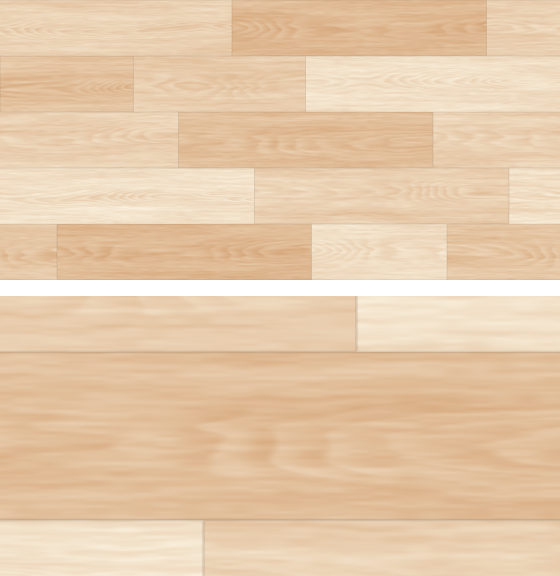
Top, the full canvas; bottom, a detail of the centre.
This texture is drawn by a Shadertoy shader. Its source:

```glsl
// Pale oak plank floor: five staggered rows of long boards in varied tones.
// Each board gets arched growth rings along a wandering heart line, plus
// stretched noise for straight grain, fine pores and soft colour bands.

#define ROWS 5.0
#define LIGHT_WOOD vec3(0.952, 0.888, 0.795)
#define DARK_WOOD vec3(0.862, 0.702, 0.545)
#define RING_DENSITY 17.0
#define RING_CONTRAST 0.34
#define BAND_CONTRAST 0.32
#define STREAK_CONTRAST 0.30
#define PORE_CONTRAST 0.22
#define SEAM_WIDTH 0.008
#define SEAM_DARKNESS 0.09

// Left ends of the boards in each row, bottom row first; 2.0 means unused
const vec3 JOINTS[5] = vec3[5](
    vec3(0.1016, 0.556, 0.798), vec3(0.4544, 0.9089, 2.0),
    vec3(0.319, 0.7734, 2.0), vec3(0.0, 0.238, 0.5456),
    vec3(0.414, 0.8685, 2.0));

// Darkness of the board that starts at each joint
const vec3 TONES[5] = vec3[5](
    vec3(0.80, 0.10, 0.60), vec3(0.43, 0.07, 0.0),
    vec3(0.76, 0.36, 0.0), vec3(0.66, 0.45, 0.10),
    vec3(0.83, 0.38, 0.0));

float hash(vec2 p) {
    vec3 q = fract(vec3(p.xyx) * 0.1031);
    q += dot(q, q.yzx + 33.33);
    return fract((q.x + q.y) * q.z);
}

float noise(vec2 p) {
    vec2 cell = floor(p), f = fract(p);
    f = f * f * (3.0 - 2.0 * f);
    float low = mix(hash(cell), hash(cell + vec2(1, 0)), f.x);
    float high = mix(hash(cell + vec2(0, 1)), hash(cell + vec2(1, 1)), f.x);
    return mix(low, high, f.y);
}

// Signed grain darkness; p is measured in board heights, p.y from -0.5 to 0.5
float woodGrain(vec2 p, float seed) {
    vec2 offset = vec2(seed * 37.0, seed * 71.0) + 20.0;

    // Distance from the heart line, with gentle waviness
    float heart = 0.14 * (hash(vec2(seed, 5.3)) - 0.5);
    float wave = 0.16 * (noise(p * vec2(0.6, 1.5) + offset) - 0.5)
               + 0.035 * (noise(p * vec2(3.0, 7.0) + offset) - 0.5);
    float q = p.y - heart + wave;

    // Arches along the heart flatten into straight lines towards the edges
    float direction = hash(vec2(seed, 9.1)) < 0.5 ? -1.0 : 1.0;
    float travel = direction * 2.2 * p.x
                 + 5.0 * noise(vec2(p.x * 0.8, 3.0) + offset);
    float rings = RING_DENSITY * sqrt(q * q + 0.002)
                + travel * exp(-14.0 * q * q)
                + 0.5 * noise(p * vec2(2.0, 18.0) + offset);
    float phase = fract(rings);
    float ringLine = smoothstep(0.0, 0.75, phase)
                   * (1.0 - smoothstep(0.78, 1.0, phase)) - 0.42;
    float ringFade = mix(0.22, 1.0, exp(-38.0 * q * q))
                   * (0.4 + 0.8 * noise(p * vec2(1.2, 5.0) + offset));

    // Noise stretched along the board
    float bands = noise(vec2(p.x * 0.35, p.y * 5.0 + wave * 8.0) + offset) - 0.5;
    float streaks = noise(vec2(p.x * 1.2, (p.y + wave * 0.6) * 30.0) + offset) - 0.5;
    float pores = noise(vec2(p.x * 7.0, p.y * 55.0) + offset) - 0.5;

    return RING_CONTRAST * ringLine * ringFade + BAND_CONTRAST * bands
         + STREAK_CONTRAST * streaks + PORE_CONTRAST * pores;
}

vec3 floorColor(vec2 uv) {
    float rowPos = clamp(uv.y, 0.0, 0.9999) * ROWS;
    int row = int(rowPos);
    vec3 joints = JOINTS[row];

    // Find the board; the one before the first joint wraps from the right
    int last = joints.z < 1.0 ? 2 : 1;
    int board = int(dot(step(joints, vec3(uv.x)), vec3(1.0))) - 1;
    float wrap = board < 0 ? 1.0 : 0.0;
    board = board < 0 ? last : board;

    float unitsPerWidth = 2.0 * ROWS;
    vec2 p = vec2((uv.x + wrap - joints[board]) * unitsPerWidth,
                  fract(rowPos) - 0.5);
    float seed = float(row * 3 + board) + 1.0;
    float tone = TONES[row][board] + woodGrain(p, seed);
    vec3 color = mix(LIGHT_WOOD, DARK_WOOD, tone);

    // Thin shaded seams between boards
    vec3 ends = abs(uv.x - joints) * unitsPerWidth;
    float edge = min(0.5 - abs(p.y), min(ends.x, min(ends.y, ends.z)));
    float seam = 1.0 - smoothstep(SEAM_WIDTH * 0.5, SEAM_WIDTH * 1.5, edge);
    return color * (1.0 - SEAM_DARKNESS * seam);
}

void mainImage(out vec4 fragColor, in vec2 fragCoord) {
    // Four samples per pixel smooth the joints and the fine grain
    vec3 sum = vec3(0.0);
    for (int i = 0; i < 4; i++) {
        vec2 jitter = vec2(i % 2, i / 2) * 0.5 - 0.25;
        sum += floorColor((fragCoord + jitter) / iResolution.xy);
    }
    fragColor = vec4(clamp(sum * 0.25, 0.0, 1.0), 1.0);
}
```
